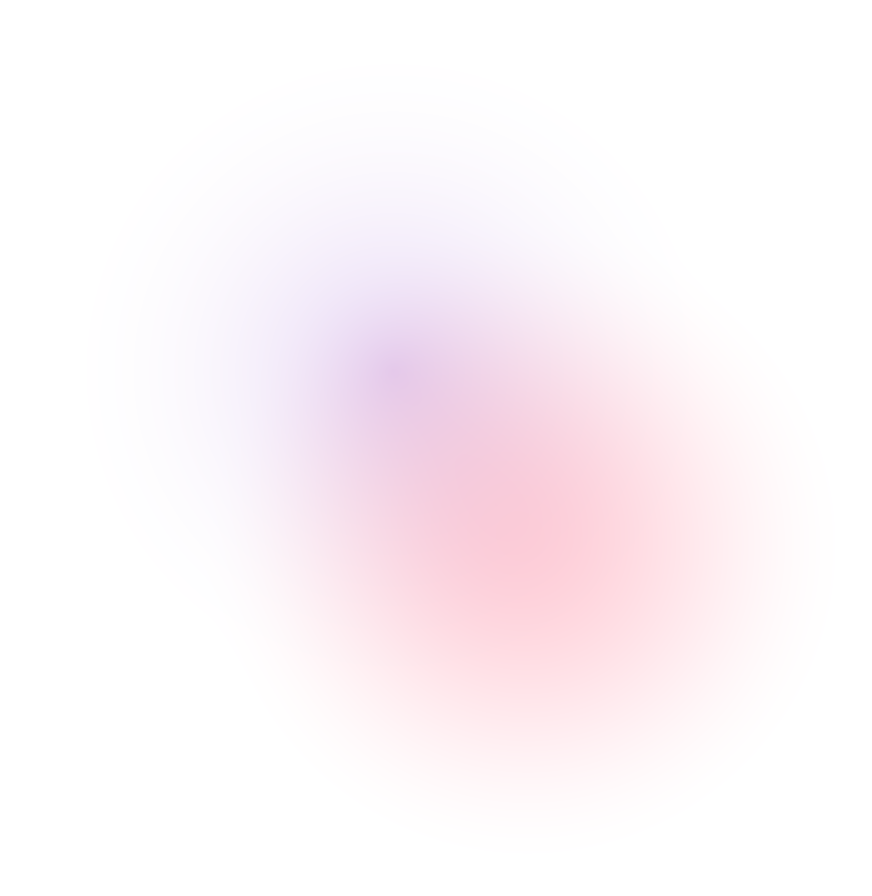
Write a WebGL 2 fragment shader that draws this background.

```glsl
#version 300 es
precision highp float;
// Soft violet and rose glows overlapping on a white background.

uniform vec2 u_resolution;
out vec4 fragColor;

const vec3 WHITE = vec3(1.0);
const vec3 VIOLET = vec3(0.895, 0.825, 0.953);
const vec3 ROSE = vec3(1.0, 0.818, 0.852);

// Distance from a center given as a canvas fraction, scaled so the rim is 1.
float rimDistance(vec2 uv, vec2 center, float radius, float aspect) {
    vec2 offset = (uv - center) * vec2(aspect, 1.0);
    return clamp(length(offset) / radius, 0.0, 1.0);
}

// Pointed core with a long, faint tail.
float pointedGlow(float d, float falloff) {
    return pow(1.0 - d, falloff);
}

// Broad core that eases out to the rim.
float broadGlow(float d) {
    return 1.0 - smoothstep(0.0, 1.0, d);
}

// Multiplies the base by a tint, as a translucent wash would.
vec3 wash(vec3 base, vec3 tint, float amount) {
    return base * mix(WHITE, tint, amount);
}

void main() {
    vec2 uv = gl_FragCoord.xy / u_resolution;
    float aspect = u_resolution.x / u_resolution.y;

    float violetDist = rimDistance(uv, vec2(0.451, 0.586), 0.388, aspect);
    float roseDist = rimDistance(uv, vec2(0.605, 0.391), 0.366, aspect);

    vec3 color = wash(WHITE, ROSE, broadGlow(roseDist));
    color = wash(color, VIOLET, pointedGlow(violetDist, 2.1));

    fragColor = vec4(color, 1.0);
}
```
